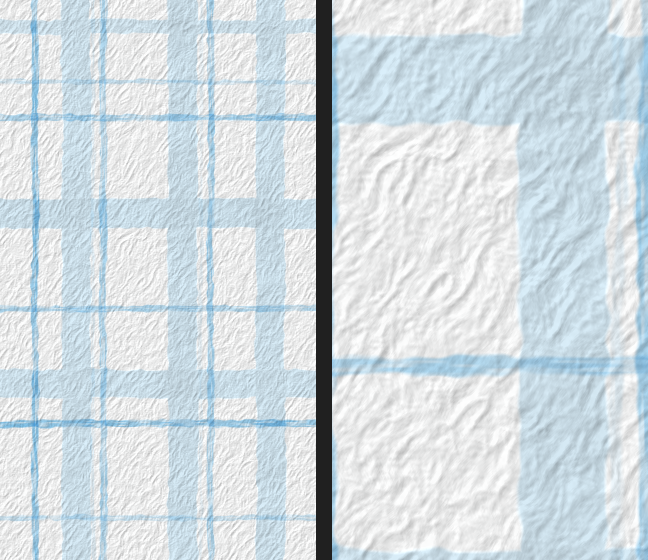
Left, the full canvas; right, a detail of the centre.
Give the GLSL for this pattern, as a Shadertoy shader.

```glsl
const vec3 PAPER = vec3(0.915, 0.917, 0.917);
const vec3 BAND = vec3(0.765, 0.842, 0.884);
const vec3 LINE_TINT = vec3(0.64, 0.83, 0.94);

// Stripes: center, half width, strength; in canvas widths
const vec3 COLUMN_BANDS[3] = vec3[](
    vec3(0.241, 0.046, 0.95), vec3(0.578, 0.047, 0.95), vec3(0.856, 0.046, 0.95));
const vec3 ROW_BANDS[3] = vec3[](
    vec3(0.558, 0.045, 0.95), vec3(1.097, 0.047, 0.97), vec3(1.687, 0.022, 0.9));
const vec3 COLUMN_LINES[5] = vec3[](
    vec3(0.111, 0.010, 1.05), vec3(0.326, 0.011, 0.75), vec3(0.667, 0.010, 0.85),
    vec3(0.294, 0.005, 0.25), vec3(0.636, 0.005, 0.22));
const vec3 ROW_LINES[5] = vec3[](
    vec3(0.134, 0.008, 0.5), vec3(0.431, 0.011, 1.1), vec3(0.796, 0.009, 0.75),
    vec3(1.400, 0.010, 0.85), vec3(1.514, 0.007, 0.45));

float hash(vec2 p) {
    vec3 q = fract(p.xyx * 0.1031);
    q += dot(q, q.yzx + 33.33);
    return fract((q.x + q.y) * q.z);
}

float noise(vec2 p) {
    vec2 i = floor(p), f = fract(p);
    f = f * f * (3.0 - 2.0 * f);
    return mix(mix(hash(i), hash(i + vec2(1, 0)), f.x),
               mix(hash(i + vec2(0, 1)), hash(i + vec2(1, 1)), f.x), f.y);
}

// Height of crumpled plaster with slanted creases
float relief(vec2 p) {
    p += 0.012 * vec2(noise(p * 24.0), noise(p * 24.0 + 50.0));
    vec2 q = mat2(0.83, 0.56, -0.56, 0.83) * p * vec2(44.0, 38.0);
    q.x *= 1.5;
    q.y *= 0.8;
    float height = 0.0, weight = 0.5;
    for (int i = 0; i < 4; i++) {
        height += weight * (1.0 - abs(2.0 * noise(q + 100.0) - 1.0));
        q = mat2(1.6, 1.2, -1.2, 1.6) * q + 17.0;
        weight *= 0.52;
    }
    return height;
}

// Coverage of a hand-painted stripe with a ragged edge
float stripe(vec2 p, vec3 s, float softness) {
    float seed = s.x * 91.0;
    float sway = (noise(vec2(p.y * 7.0, seed)) - 0.5) * 0.007;
    float ragged = (noise(vec2(p.y * 45.0, p.x * 60.0 + seed)) - 0.5) * 0.008;
    float d = abs(p.x - s.x + sway) - s.y + ragged;
    return 1.0 - smoothstep(-softness, softness, d);
}

// Thin stripe with dry streaks and uneven pressure
float dryLine(vec2 p, vec3 s, float softness) {
    float streak = noise(vec2(p.x * 230.0, p.y * 28.0 + s.x * 70.0));
    float pressure = noise(vec2(p.y * 9.0, s.x * 53.0));
    float wear = mix(0.5, 1.1, smoothstep(0.1, 0.7, streak)) * mix(0.7, 1.15, pressure);
    return stripe(p, s, softness) * s.z * wear;
}

void mainImage(out vec4 fragColor, in vec2 fragCoord) {
    vec2 p = fragCoord / iResolution.x;
    float softness = max(0.003, 0.75 / iResolution.x);

    // Wide bands
    float columns = 0.0, rows = 0.0;
    for (int i = 0; i < 3; i++) {
        columns = max(columns, stripe(p, COLUMN_BANDS[i], softness) * COLUMN_BANDS[i].z);
        rows = max(rows, stripe(p.yx, ROW_BANDS[i], softness) * ROW_BANDS[i].z);
    }
    float band = max(columns, rows);
    float wash = noise(p * 11.0) - 0.5;
    vec3 color = mix(PAPER, BAND * (1.0 + 0.05 * wash), band);
    color *= 1.0 - 0.025 * columns * rows;

    // Pale rim where the paint ends
    color += 0.06 * band * (1.0 - band) * 4.0 * noise(p * 60.0);

    // Thin lines glazed over the bands
    for (int i = 0; i < 5; i++) {
        float column = dryLine(p, COLUMN_LINES[i], softness);
        float row = dryLine(p.yx, ROW_LINES[i], softness);
        color *= mix(vec3(1.0), LINE_TINT, column);
        color *= mix(vec3(1.0), LINE_TINT, row);
    }

    // Side light over the relief
    vec2 toLight = vec2(-0.0018, 0.0018);
    float slope = relief(p - toLight) - relief(p + toLight);
    float shade = clamp(slope * 0.38, -0.18, 0.08);
    float grain = noise(p * 280.0) - 0.5;
    color *= 1.0 + shade + 0.025 * grain;

    fragColor = vec4(clamp(color, 0.0, 1.0), 1.0);
}
```
